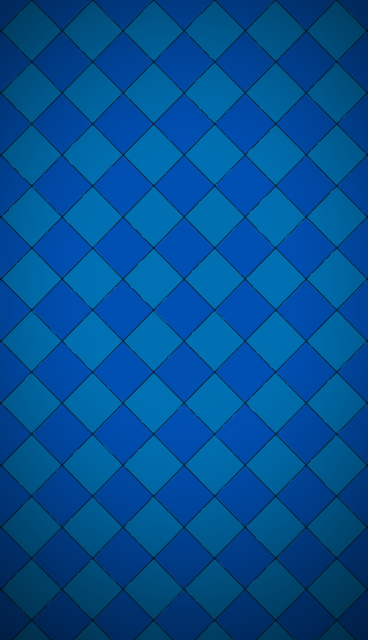
Reproduce this pattern procedurally as a Shadertoy shader.

```glsl
// Blue harlequin diamonds with thin worn seams under a soft vignette.

const vec2  REPEATS     = vec2(6.03, 10.315); // diamonds across and down
const vec2  FIRST       = vec2(0.518, 0.497); // first centre from top left, in cells
const vec3  LIGHT_BLUE  = vec3(0.0, 0.44, 0.70);
const vec3  DEEP_BLUE   = vec3(0.0, 0.31, 0.70);
const vec3  SEAM_DARK   = vec3(0.03, 0.13, 0.22);
const vec3  SEAM_GLINT  = vec3(0.25, 0.46, 0.58);
const float SEAM_HALF   = 0.0085; // half widths and offsets, in cells
const float GLINT_HALF  = 0.006;
const float GLINT_SHIFT = 0.017;
const float KNOT_RADIUS = 0.024;
const float WOBBLE      = 0.010;
const float TONE_VARY   = 0.015;
const vec2  GLOW_CENTRE = vec2(0.5, 0.55);
const float GLOW_ASPECT = 0.75;
const float EDGE_SHADE  = 0.30;
const float PI = 3.14159265;

float hash(vec2 p) {
    return fract(sin(dot(p, vec2(127.1, 311.7))) * 43758.5453);
}

// Smooth noise along a seam; each seam id has its own sequence.
float seamNoise(float along, float id) {
    float i = floor(along);
    float f = smoothstep(0.0, 1.0, fract(along));
    return mix(hash(vec2(i, id)), hash(vec2(i + 1.0, id)), f);
}

// Share of one pixel covered by a band of the given half width.
float bandCoverage(float d, float halfWidth, float px) {
    float lo = max(d - 0.5 * px, -halfWidth);
    float hi = min(d + 0.5 * px, halfWidth);
    return max(hi - lo, 0.0) / px;
}

// Dark seam in x, glint beside it in y.
vec2 seam(float across, float along, float id, float px) {
    float wear = seamNoise(along * 9.0, id);
    float chip = smoothstep(0.78, 0.9, wear);
    float d = across + WOBBLE * chip;
    float dark = bandCoverage(d, SEAM_HALF, px) * (1.0 - 0.45 * chip);
    float side = hash(vec2(id, 7.0)) < 0.5 ? -1.0 : 1.0;
    float glint = bandCoverage(d - side * GLINT_SHIFT, GLINT_HALF, px);
    return vec2(dark, glint * mix(0.25, 0.9, wear));
}

void mainImage(out vec4 fragColor, in vec2 fragCoord) {
    vec2 uv = fragCoord / iResolution.xy;
    float px = REPEATS.x / iResolution.x;

    // Diagonal axes: seams lie on half integers, tile centres on integers.
    vec2 cell = vec2(uv.x, 1.0 - uv.y) * REPEATS - FIRST;
    vec2 diag = vec2(cell.x + cell.y, cell.x - cell.y);
    vec2 across = (fract(diag) - 0.5) / sqrt(2.0);
    vec2 seamId = floor(diag);

    // Alternating fills with smoothed borders.
    vec2 wave = clamp(cos(PI * diag) / (PI * px * sqrt(0.5)), -1.0, 1.0);
    vec3 color = mix(DEEP_BLUE, LIGHT_BLUE, 0.5 + 0.5 * wave.x * wave.y);
    color *= 1.0 + TONE_VARY * (hash(floor(diag + 0.5)) - 0.5);

    // Seams and the dark knots where they cross.
    vec2 rising = seam(across.x, diag.y, seamId.x, px);
    vec2 falling = seam(across.y, diag.x, seamId.y + 50.0, px);
    vec2 lines = max(rising, falling);
    float knot = clamp((KNOT_RADIUS - length(across)) / px + 0.5, 0.0, 1.0);
    color = mix(color, SEAM_GLINT, 0.5 * lines.y);
    color = mix(color, SEAM_DARK, 0.85 * max(lines.x, knot));

    // Glow fading toward the borders.
    float reach = length((uv - GLOW_CENTRE) * vec2(GLOW_ASPECT, 1.0));
    color *= mix(1.0, EDGE_SHADE, smoothstep(0.18, 0.8, reach));

    fragColor = vec4(color, 1.0);
}
```
